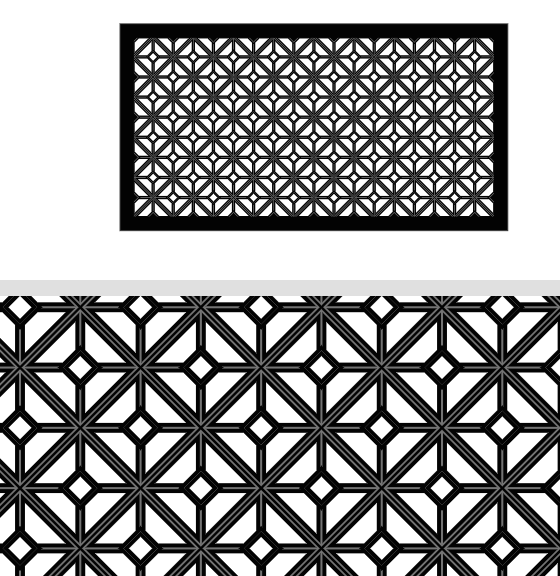
Top: the whole. Bottom: its middle third, enlarged.
A Shadertoy shader for this pattern:

```glsl
// Black framed lattice screen: stars and small diamonds alternate on a square grid.

#define PITCH 0.07177               // node spacing, in canvas heights
#define CENTER vec2(1.1211, 0.5456) // panel centre, in canvas heights
#define CELLS vec2(18.0, 9.0)       // grid cells across and down
#define PANEL vec2(9.67, 5.17)      // outer half size, in cells
#define OPENING vec2(8.96, 4.45)    // inner half size, in cells
#define DIAMOND 0.283               // diamond radius along the axes
#define RING_HALF 0.065             // half widths of the bars
#define SPOKE_HALF 0.082
#define BRACE_HALF 0.115
#define GROOVE_DEPTH 0.080          // groove position inside a bar edge
#define GROOVE_GRAY 0.45
#define INK 0.01

const float DIAGONAL = 0.70710678;

float boxDistance(vec2 p, vec2 halfSize) {
    vec2 d = abs(p) - halfSize;
    return length(max(d, 0.0)) + min(max(d.x, d.y), 0.0);
}

float coverage(float d, float pixel) {
    return clamp(0.5 - d / pixel, 0.0, 1.0);
}

// Signed distance to the bars; negative inside the material.
float latticeDistance(vec2 p) {
    vec2 grid = p + 0.5 * CELLS;
    vec2 node = round(grid);
    vec2 axisGap = abs(grid - node);

    // Even diagonals run through stars; odd ones cross at diamond centres.
    vec2 slant = vec2(grid.x + grid.y, grid.x - grid.y);
    vec2 evenGap = abs(slant - 2.0 * round(0.5 * slant));
    float braceGap = min(evenGap.x, evenGap.y);
    float diamondEdge = (1.0 - braceGap - DIAMOND) * DIAGONAL;

    float brace = braceGap * DIAGONAL - BRACE_HALF;
    float spoke = max(min(axisGap.x, axisGap.y) - SPOKE_HALF, -diamondEdge);

    // Diamonds cut by the frame are solid.
    vec2 fromCenter = abs(node - 0.5 * CELLS);
    bool onBorder = any(greaterThan(fromCenter, 0.5 * CELLS - 0.25));
    float ring = (onBorder ? diamondEdge : abs(diamondEdge)) - RING_HALF;

    return min(brace, min(spoke, ring));
}

void mainImage(out vec4 fragColor, in vec2 fragCoord) {
    vec2 p = (fragCoord / iResolution.y - CENTER) / PITCH;
    float pixel = 1.0 / (iResolution.y * PITCH);

    float panel = boxDistance(p, PANEL);
    float opening = boxDistance(p, OPENING);
    float bars = latticeDistance(p);

    // Bars with a fine groove that follows every opening
    float groove = coverage(abs(bars + GROOVE_DEPTH) - 0.015, pixel);
    float barShade = mix(INK, GROOVE_GRAY, groove);
    float shade = mix(1.0, barShade, coverage(bars, pixel));

    // Solid frame with a gray outer rim
    float rim = coverage(abs(panel + 0.02) - 0.02, pixel);
    float frameShade = mix(INK, 0.36, rim);
    shade = mix(shade, frameShade, coverage(-opening, pixel));

    // White surround
    shade = mix(1.0, shade, coverage(panel, pixel));
    fragColor = vec4(vec3(shade), 1.0);
}
```
